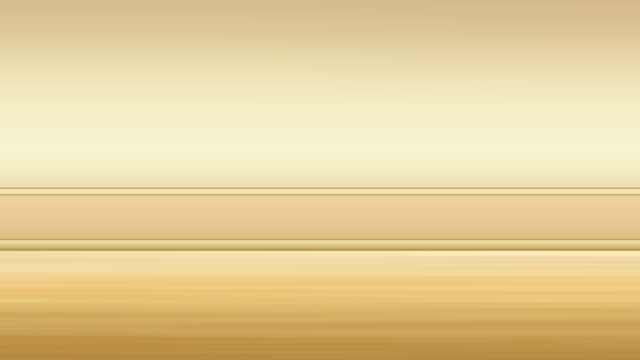
This background is drawn by a Shadertoy shader. Its source:

```glsl
// A warm cream wall above a moulded skirting board and a polished wood floor.
// Vertical colour ramps form the surfaces, soft lines form the moulding, and
// noise stretched along x gives the blurred grain of the floor.

#define RAIL_TOP 0.4800
#define PANEL_TOP 0.4560
#define PANEL_BOTTOM 0.3370
#define FLOOR_TOP 0.3035
#define LINE_WIDTH 0.0022
#define GRAIN_AMOUNT 0.085
#define GRAIN_STRETCH 1.3

float hash(vec2 p) {
    return fract(sin(dot(p, vec2(127.1, 311.7))) * 43758.5453);
}

float noise(vec2 p) {
    vec2 cell = floor(p), f = fract(p);
    f = f * f * (3.0 - 2.0 * f);
    return mix(mix(hash(cell), hash(cell + vec2(1, 0)), f.x),
               mix(hash(cell + vec2(0, 1)), hash(cell + vec2(1, 1)), f.x), f.y);
}

// Moves a colour towards the next stop as y falls from start to end.
vec3 blend(vec3 colour, vec3 next, float start, float end, float y) {
    return mix(colour, next, clamp((start - y) / (start - end), 0.0, 1.0));
}

float softLine(float y, float centre, float width) {
    float d = (y - centre) / width;
    return exp(-d * d);
}

vec3 wallColour(vec2 uv) {
    float y = uv.y;
    vec3 c = vec3(0.835, 0.735, 0.555);
    c = blend(c, vec3(0.870, 0.785, 0.605), 1.00, 0.91, y);
    c = blend(c, vec3(0.910, 0.850, 0.670), 0.91, 0.84, y);
    c = blend(c, vec3(0.950, 0.895, 0.730), 0.84, 0.775, y);
    c = blend(c, vec3(0.957, 0.938, 0.768), 0.775, 0.70, y);
    c = blend(c, vec3(0.968, 0.950, 0.820), 0.70, 0.59, y);
    c = blend(c, vec3(0.953, 0.932, 0.755), 0.59, 0.525, y);
    c = blend(c, vec3(0.938, 0.865, 0.695), 0.525, 0.485, y);
    // The upper right is a little dimmer and warmer.
    float shade = smoothstep(0.3, 0.9, uv.x) * smoothstep(0.65, 0.85, y);
    return c - shade * vec3(0.006, 0.012, 0.010);
}

vec3 panelColour(float y) {
    vec3 c = vec3(0.930, 0.815, 0.605);
    c = blend(c, vec3(0.910, 0.785, 0.575), 0.44, 0.38, y);
    return blend(c, vec3(0.855, 0.740, 0.490), 0.38, PANEL_BOTTOM, y);
}

vec3 floorColour(vec2 uv, float aspect) {
    // Broad bands and fine fibres, both drawn out sideways.
    float x = uv.x * aspect * GRAIN_STRETCH;
    float broad = noise(vec2(x * 0.6, uv.y * 50.0)) - 0.5;
    float fine = noise(vec2(x + 7.0, uv.y * 140.0)) - 0.5;
    float y = uv.y + 0.012 * broad;
    vec3 c = vec3(0.975, 0.895, 0.690);
    c = blend(c, vec3(0.945, 0.855, 0.655), 0.295, 0.270, y);
    c = blend(c, vec3(0.955, 0.835, 0.575), 0.270, 0.235, y);
    c = blend(c, vec3(0.937, 0.770, 0.490), 0.235, 0.200, y);
    c = blend(c, vec3(0.910, 0.770, 0.470), 0.200, 0.165, y);
    c = blend(c, vec3(0.820, 0.665, 0.375), 0.165, 0.120, y);
    c = blend(c, vec3(0.785, 0.625, 0.340), 0.120, 0.070, y);
    c = blend(c, vec3(0.745, 0.570, 0.280), 0.070, 0.045, y);
    c = blend(c, vec3(0.730, 0.560, 0.285), 0.045, 0.000, y);
    float grain = (0.45 * broad + 0.55 * fine) * GRAIN_AMOUNT;
    return c + grain * vec3(0.65, 0.85, 1.0);
}

void mainImage(out vec4 fragColor, in vec2 fragCoord) {
    vec2 uv = fragCoord / iResolution.xy;
    float aspect = iResolution.x / iResolution.y;
    float y = uv.y;
    float pixel = 1.0 / iResolution.y;
    float width = max(LINE_WIDTH, 0.6 * pixel);

    // Wall, upper rail and recessed panel.
    vec3 railLight = vec3(0.955, 0.890, 0.705);
    vec3 railDark = vec3(0.735, 0.635, 0.385);
    vec3 colour = wallColour(uv);
    colour = mix(railLight, colour, smoothstep(-pixel, pixel, y - RAIL_TOP));
    colour = mix(panelColour(y), colour, smoothstep(-pixel, pixel, y - PANEL_TOP));
    colour = mix(colour, railDark, 0.9 * softLine(y, 0.4775, width));
    colour = mix(colour, railDark, 0.9 * softLine(y, 0.4590, width * 1.15));

    // Rounded lower rail: a bright crest that falls into shadow.
    vec3 crest = vec3(0.925, 0.845, 0.620);
    vec3 lowerRail = blend(crest, vec3(0.800, 0.690, 0.430), 0.326, 0.311, y);
    lowerRail = blend(lowerRail, vec3(0.645, 0.515, 0.280), 0.311, FLOOR_TOP, y);
    colour = mix(lowerRail, colour, smoothstep(-pixel, pixel, y - PANEL_BOTTOM));
    colour = mix(colour, vec3(0.700, 0.580, 0.335), 0.85 * softLine(y, 0.3350, width));

    // Wood floor with its reflected light along the skirting.
    float aboveFloor = smoothstep(-pixel, pixel, y - FLOOR_TOP);
    colour = mix(floorColour(uv, aspect), colour, aboveFloor);
    fragColor = vec4(clamp(colour, 0.0, 1.0), 1.0);
}
```
